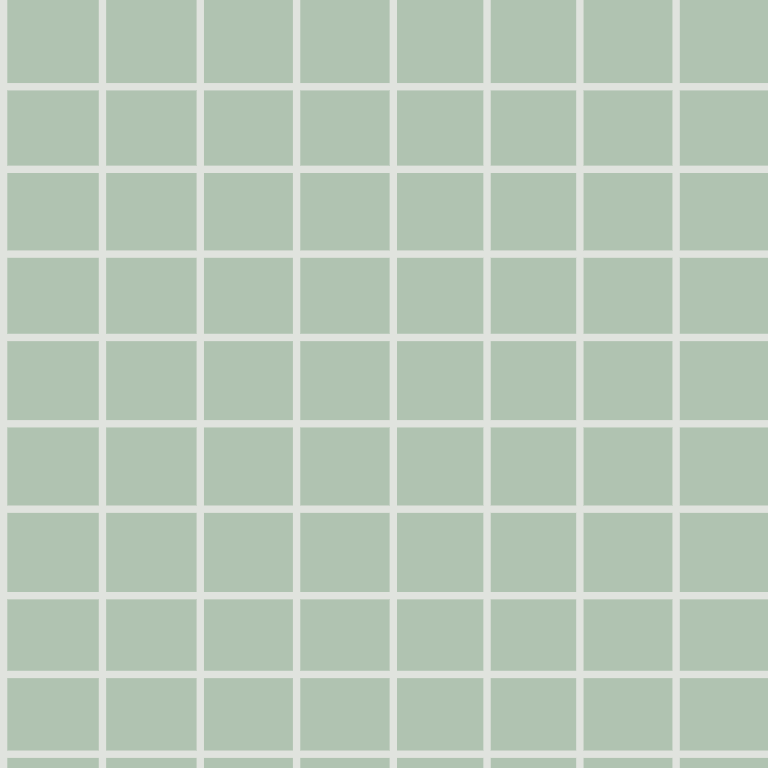
Reproduce this pattern procedurally as a WebGL 2 fragment shader.

```glsl
#version 300 es
precision highp float;
// Sage green windowpane grid with pale, slightly unevenly spaced lines.

uniform vec2 u_resolution;
out vec4 fragColor;

const float PI = 3.14159265;

// Centre of the n-th vertical line, counted from the left.
float columnCentre(float n) {
    float bow = 0.006 * sin(PI * n / 5.8);
    float jitter = 0.00026 * n * sin(2.0 * PI * (n - 2.0) / 3.0);
    return 0.0047 + 0.12539 * n + bow - jitter;
}

// Centre of the n-th horizontal line, counted from the bottom.
float rowCentre(float n) {
    float squeeze = 0.0273 * n * n * n * exp(-1.5 * n);
    float jitter = 0.00065 * cos(PI * n);
    return 0.0186 + 0.10865 * n - squeeze - jitter;
}

void main() {
    vec2 uv = gl_FragCoord.xy / u_resolution;
    vec2 pixel = 1.0 / u_resolution;

    // Distance to the nearest line on each axis: 8 columns, 9 rows.
    vec2 nearest = vec2(1.0);
    for (int i = 0; i < 9; i++) {
        float n = float(i);
        if (i < 8) nearest.x = min(nearest.x, abs(uv.x - columnCentre(n)));
        nearest.y = min(nearest.y, abs(uv.y - rowCentre(n)));
    }

    // Antialiased coverage of both line sets.
    vec2 coverage = clamp((0.0048 - nearest) / pixel + 0.5, 0.0, 1.0);
    float line = max(coverage.x, coverage.y);

    vec3 sage = vec3(0.69, 0.765, 0.694);
    vec3 paleGrey = vec3(0.88, 0.89, 0.87);
    fragColor = vec4(mix(sage, paleGrey, line), 1.0);
}
```
